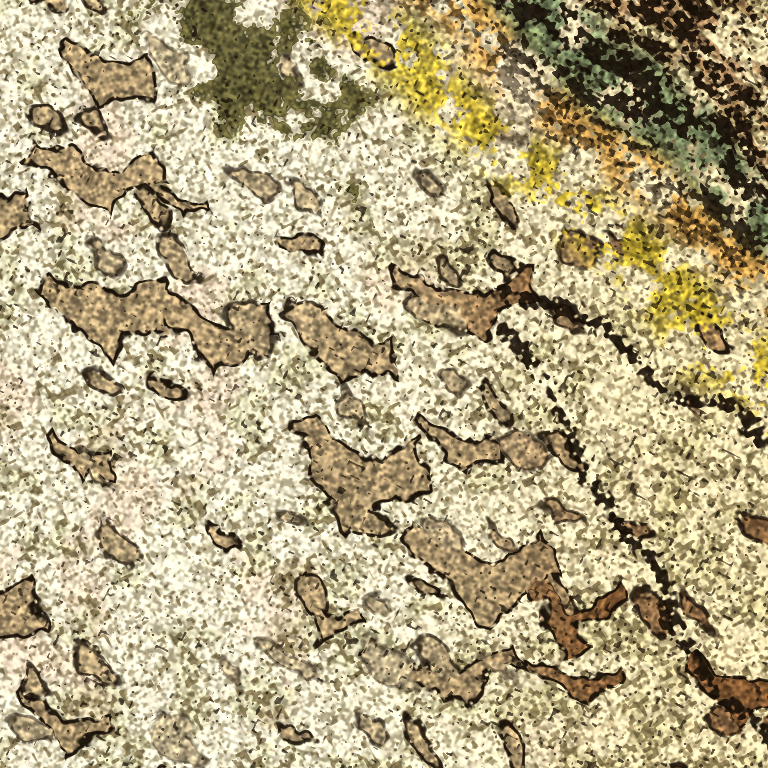
Reproduce this texture procedurally as a three.js fragment shader.

```glsl
// Rock thin section: outlined brown shards in speckled cream ash, with a coloured mineral band.
varying vec2 vUv;

const vec3 CREAM = vec3(0.96, 0.93, 0.82);
const vec3 SAND = vec3(0.76, 0.72, 0.59);
const vec3 SPECK = vec3(0.42, 0.36, 0.22);
const vec3 TAN = vec3(0.64, 0.55, 0.40);
const vec3 RUST = vec3(0.47, 0.31, 0.17);
const vec3 INK = vec3(0.09, 0.06, 0.03);
const vec3 YELLOW = vec3(0.71, 0.62, 0.17);
const vec3 ORANGE = vec3(0.76, 0.54, 0.22);
const vec3 GREEN = vec3(0.33, 0.40, 0.27);
const vec3 OLIVE = vec3(0.31, 0.29, 0.15);
const vec3 LILAC = vec3(0.80, 0.73, 0.72);
const vec3 SLATE = vec3(0.64, 0.65, 0.58);

const vec2 BAND_NORMAL = vec2(0.68, 0.733);
const float SHARD_CELL = 0.165;
const float LENS_CELL = 0.088;
const float GRAIN_FREQ = 150.0;
const float FINE_FREQ = 240.0;
const float OUTLINE = 0.0024;
const float EDGE = 0.0012;

float hash(vec2 p) {
  vec3 q = fract(p.xyx * vec3(0.1031, 0.1030, 0.0973));
  q += dot(q, q.yzx + 33.33);
  return fract((q.x + q.y) * q.z);
}

float noise(vec2 p) {
  vec2 i = floor(p), f = fract(p);
  f = f * f * (3.0 - 2.0 * f);
  return mix(mix(hash(i), hash(i + vec2(1, 0)), f.x),
             mix(hash(i + vec2(0, 1)), hash(i + vec2(1, 1)), f.x), f.y);
}

mat2 turn(float a) { return mat2(cos(a), -sin(a), sin(a), cos(a)); }

float fbm(vec2 p) {
  float sum = 0.0, amp = 0.53;
  for (int i = 0; i < 4; i++) {
    sum += amp * noise(p);
    p = turn(0.6) * p * 2.03 + 7.3;
    amp *= 0.5;
  }
  return sum;
}

float window(float a, float b, float soft, float x) {
  return smoothstep(a - soft, a + soft, x) * (1.0 - smoothstep(b - soft, b + soft, x));
}

// Tapered bar of half length l and half width w, lying at angle a
float bar(vec2 p, float a, float l, float w) {
  p = turn(a) * p;
  return max(abs(p.x) - l, abs(p.y) - w * (1.0 + 0.5 * p.x / l));
}

float smoothMin(float a, float b, float k) {
  float h = max(k - abs(a - b), 0.0) / k;
  return min(a, b) - h * h * k * 0.25;
}

// Distance and tone of the nearest forked shard (kind 0) or lens grain (kind 1)
vec2 grains(vec2 p, float size, float kind) {
  vec2 best = vec2(1.0, 0.0);
  for (int j = -1; j <= 1; j++)
  for (int i = -1; i <= 1; i++) {
    vec2 id = floor(p / size) + vec2(i, j);
    vec2 seed = id + 31.0 + 50.0 * kind;
    float a = hash(seed), b = hash(seed + 101.7), c = hash(seed + 203.1);
    vec2 centre = (id + 0.5 + 0.5 * (vec2(a, b) - 0.5)) * size;
    float across = dot(centre, BAND_NORMAL);
    float limit = kind < 0.5 ? 0.9 * (1.0 - smoothstep(0.7, 1.0, across))
                             : 0.55 * (1.0 - smoothstep(1.0, 1.1, across));
    if (hash(seed + 307.9) > limit) continue;
    vec2 q = p - centre;
    float l = size * mix(0.22, 0.5, c), tilt = -0.75 + 0.8 * (b - 0.5), d;
    if (kind < 0.5) {
      float w = l * mix(0.13, 0.5, a * a), lean = 0.2 + 0.5 * (c - 0.5);
      vec2 fork = l * (0.5 * vec2(cos(tilt), sin(tilt)) + 0.6 * vec2(cos(lean), sin(lean)));
      d = smoothMin(bar(q, tilt, l, w), bar(q - fork, lean, 0.62 * l, 0.85 * w), 0.35 * l);
    } else {
      float w = l * mix(0.3, 0.6, a);
      d = (length(turn(tilt) * q / vec2(l, w)) - 1.0) * w;
    }
    if (d < best.x) best = vec2(d, hash(seed + 409.3));
  }
  return best;
}

void main() {
  vec2 p = vUv;
  float coarse = fbm(p * 8.0), patches = fbm(p * 24.0 + 40.0);
  vec2 g = turn(0.5) * p;
  float fine = noise(turn(0.7) * g * FINE_FREQ + 13.0);
  float grain = 0.55 * noise(g * GRAIN_FREQ) + 0.45 * fine;
  float fleck = noise(g * GRAIN_FREQ * 1.15 + 90.0);
  float across = dot(p, BAND_NORMAL) + 0.05 * (coarse - 0.5);
  float along = dot(p, vec2(BAND_NORMAL.y, -BAND_NORMAL.x));
  float streak = fbm(vec2(along * 24.0, across * 75.0));
  float right = smoothstep(0.35, 0.95, p.x);
  float rich = smoothstep(1.03, 1.2, across);

  // Speckled ash ground with faint warm, lilac and slate stains
  vec3 col = mix(SAND, CREAM, smoothstep(0.25, 0.55, grain));
  col *= mix(vec3(1.0), vec3(1.0, 0.96, 0.86), right);
  col = mix(col, col * LILAC * 1.2, 0.6 * smoothstep(0.58, 0.68, coarse) * (1.0 - right));
  col = mix(col, col * SLATE * 1.35, 0.6 * smoothstep(0.53, 0.66, patches));
  float dusty = smoothstep(0.66, 0.86, fleck + 0.1 * right + 0.5 * (patches - 0.5));
  col = mix(col, SPECK, 0.75 * dusty);

  // Shards and lens grains, ragged at the rim and inked along it
  vec2 warp = vec2(noise(p * 32.0), noise(p * 32.0 + 60.0)) - 0.5;
  vec2 ragged = p + 0.02 * warp + 0.008 * (vec2(noise(p * 95.0), noise(p * 95.0 + 20.0)) - 0.5);
  vec2 shard = grains(ragged, SHARD_CELL, 0.0), lens = grains(ragged, LENS_CELL, 1.0);
  vec2 body = shard.x < lens.x ? shard : lens;
  float pale = body.y * body.y * step(lens.x, shard.x);
  vec3 fill = mix(TAN, RUST, smoothstep(0.35, 1.1, right + 0.6 * (body.y - 0.5)));
  fill = mix(fill, SAND, 0.6 * pale) * (0.55 + 0.9 * grain);
  col = mix(col, fill, 0.95 * (1.0 - smoothstep(-EDGE, EDGE, body.x)));
  float rim = 1.0 - smoothstep(OUTLINE - EDGE, OUTLINE + EDGE, abs(body.x));
  col = mix(col, INK, rim * (0.95 - 0.6 * pale) * smoothstep(0.1, 0.45, fleck));

  // Mineral band: yellow blotches, then orange, green and brown streaks
  float mottle = patches + 0.35 * (grain - 0.5);
  float yellow = window(1.0, 1.08, 0.025, across) * smoothstep(0.47, 0.55, mottle);
  col = mix(col, YELLOW * (0.5 + grain), 0.85 * yellow);
  float orange = window(1.1, 1.18, 0.025, across) * smoothstep(0.43, 0.55, mottle);
  col = mix(col, ORANGE * (0.5 + grain), 0.75 * orange);
  float green = window(1.16, 1.25, 0.02, across) * smoothstep(0.36, 0.5, mottle);
  col = mix(col, GREEN * (0.3 + 1.4 * grain), 0.8 * green);
  float brown = smoothstep(1.22, 1.28, across) * smoothstep(0.4, 0.55, streak);
  col = mix(col, RUST * (0.4 + 1.2 * grain), 0.65 * brown);
  float inked = rich * smoothstep(0.52, 0.6, streak + 0.5 * (fleck - 0.5));
  col = mix(col, INK, 0.9 * inked);

  // Olive clot at the top left, broken dark veins at the right
  vec2 clot = turn(-0.8) * (p - vec2(0.32, 0.94)) / vec2(0.13, 0.055);
  float olive = 1.0 - smoothstep(0.75, 0.95, length(clot) + 4.0 * (0.5 - mottle));
  col = mix(col, OLIVE * (0.4 + 1.2 * grain), 0.9 * olive);
  float upper = abs(p.y - 0.62 + 0.52 * (p.x - 0.65) + 0.09 * (coarse - 0.5));
  float lower = abs(p.y - 0.25 + 1.6 * (p.x - 0.85) + 0.16 * (coarse - 0.5)) * 0.5;
  float vein = (1.0 - smoothstep(0.002, 0.02, min(upper, lower))) * smoothstep(0.62, 0.66, p.x);
  col = mix(col, INK, 0.9 * smoothstep(0.75, 0.95, vein * 0.6 + fleck * 0.75));

  // Fine pepper and grit over everything
  float pepper = noise(turn(1.1) * p * FINE_FREQ * 0.8 + 57.0) + 0.3 * (patches - 0.5);
  col = mix(col, INK, 0.7 * smoothstep(0.83, 0.95, pepper + 0.05 * right + 0.08 * rich));
  gl_FragColor = vec4(col * (0.83 + 0.4 * fine), 1.0);
}
```
